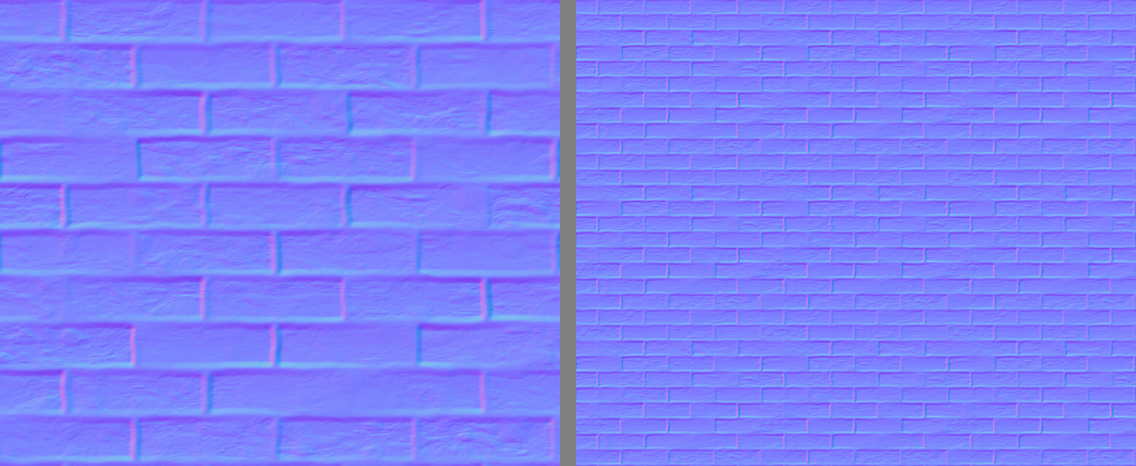
Left: one tile. Right: repeated 3 by 3.
Give the GLSL for this texture map, as a WebGL 2 fragment shader.

```glsl
#version 300 es
precision highp float;

uniform vec2 u_resolution;
out vec4 fragColor;

const float TAU = 6.2831853;
const vec2 GRID = vec2(4.0, 10.0);         // bricks across, courses up
const vec2 BRICK = vec2(3.0, 1.0);         // brick size in course heights
const vec2 WALL = GRID * BRICK;            // tile size in course heights
const vec2 JOINT_SHIFT = vec2(0.03, -0.08);

float hash(vec2 p, float seed) {
    return fract(sin(dot(p, vec2(127.1, 311.7)) + seed * 74.7) * 43758.5453);
}

// Value noise that wraps after a whole number of cells
float wrapNoise(vec2 p, vec2 period, float seed) {
    vec2 cell = floor(p);
    vec2 f = p - cell;
    f = f * f * f * (f * (f * 6.0 - 15.0) + 10.0);
    vec2 lo = mod(cell, period);
    vec2 hi = mod(cell + 1.0, period);
    float bottom = mix(hash(lo, seed), hash(vec2(hi.x, lo.y), seed), f.x);
    float top = mix(hash(vec2(lo.x, hi.y), seed), hash(hi, seed), f.x);
    return mix(bottom, top, f.y);
}

// Noise at a given number of cells per course height
float wallNoise(vec2 p, vec2 freq, float seed) {
    return wrapNoise(p * freq, WALL * freq, seed);
}

// Flaky stone grain, stretched sideways, centred on zero
float stoneGrain(vec2 p, float flake) {
    p.y += 0.3 * (wallNoise(p, vec2(1.0, 2.0), 9.0) - 0.5);
    vec2 freq = vec2(2.0, 4.0);
    float amp = 1.0;
    float sum = 0.0;
    for (int i = 0; i < 4; i++) {
        float n = wallNoise(p, freq, float(i)) - 0.5;
        float ridge = 0.25 - abs(n);
        sum += amp * mix(n, ridge * 1.6, flake);
        freq *= vec2(2.0, 1.75 + 0.25 * float(i < 2));
        freq = floor(freq);
        amp *= 0.5;
    }
    return sum;
}

// Rounded brick face: 0 in the joint centre, 1 on the face
float faceMask(vec2 f, vec2 size, vec2 bevel) {
    vec2 edge = min(f, 1.0 - f) * size;
    vec2 rise = smoothstep(vec2(0.0), bevel, edge);
    return rise.x * rise.y;
}

float wallHeight(vec2 p) {
    // Running bond with slightly uneven edges
    vec2 wobble = vec2(wallNoise(p, vec2(2.0, 3.0), 5.0),
                       wallNoise(p, vec2(2.0, 2.0), 6.0)) - 0.5;
    vec2 q = (p + 0.05 * wobble) / BRICK + JOINT_SHIFT;
    float course = floor(q.y);
    q.x += 0.5 * mod(course, 2.0);
    vec2 f = fract(q);
    vec2 id = mod(floor(q), GRID);

    // Differences between bricks
    float wear = hash(id, 11.0);
    float depth = mix(0.021, 0.032, hash(id, 12.0));
    vec2 bevel = vec2(0.13, 0.15) + 0.04 * hash(id, 13.0);
    vec2 tilt = vec2(hash(id, 14.0), hash(id, 15.0)) - 0.5;

    float face = faceMask(f, BRICK, bevel);
    float pillow = -0.008 * cos(TAU * f.y);
    float lean = 0.04 * dot(tilt, (f - 0.5) * BRICK);
    float patches = wallNoise(p, vec2(1.0, 2.0), 7.0);
    float rough = 0.35 + face * (0.75 * wear + 0.7 * patches - 0.15);
    float grain = 0.026 * rough * stoneGrain(p, 0.45);
    return face * (depth + lean) + pillow + grain;
}

// Surface slope by central differences
vec2 wallSlope(vec2 p, float stepSize) {
    vec2 e = vec2(stepSize, 0.0);
    return vec2(wallHeight(p + e.xy) - wallHeight(p - e.xy),
                wallHeight(p + e.yx) - wallHeight(p - e.yx)) / (2.0 * stepSize);
}

// Normal as colour, with green pointing down
vec3 normalColour(vec2 slope) {
    vec3 normal = normalize(vec3(-slope.x, slope.y, 1.0));
    return normal * 0.5 + vec3(0.493, 0.506, 0.495);
}

void main() {
    vec2 p = gl_FragCoord.xy / u_resolution * WALL;
    fragColor = vec4(normalColour(wallSlope(p, 0.018)), 1.0);
}
```
